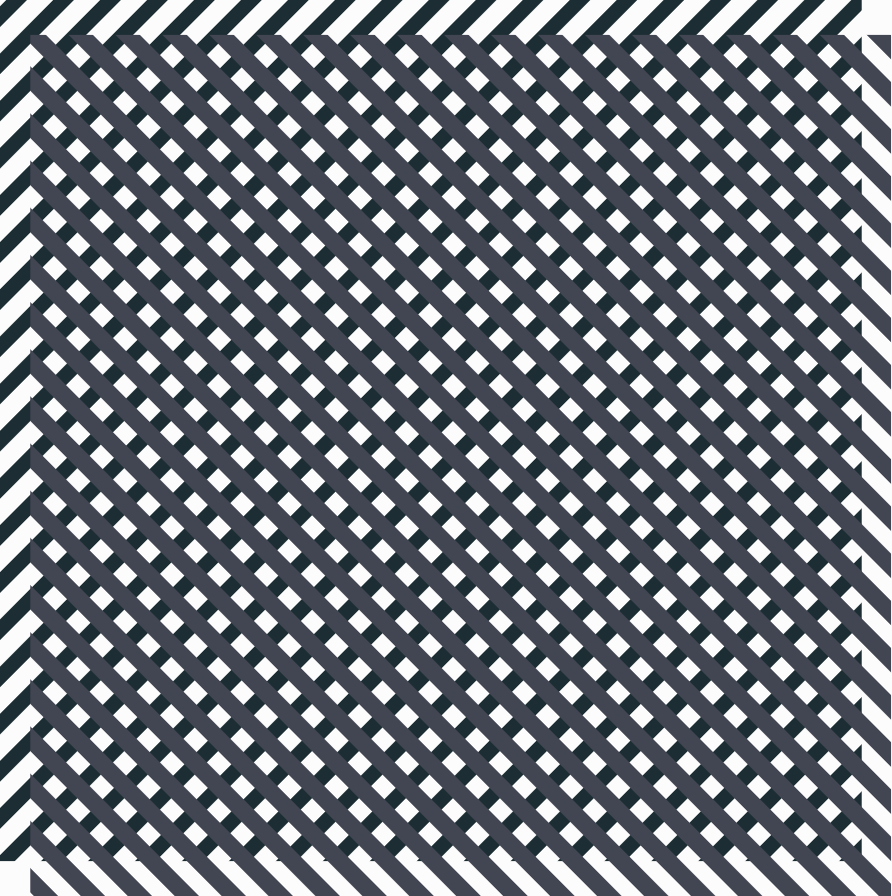
A Shadertoy shader for this pattern:

```glsl
const float REPEATS = 19.0;
const vec3 PAPER = vec3(0.99);
const vec3 SLATE = vec3(0.26, 0.27, 0.32);
const vec3 DARK_TEAL = vec3(0.11, 0.18, 0.20);

// Antialiased coverage of a shape from its signed distance
float coverage(float dist, float pixel) {
    return clamp(0.5 - dist / pixel, 0.0, 1.0);
}

// Parallel bands of unit period; duty is the filled share of each period
float stripes(float t, float center, float duty, float pixel) {
    float offset = abs(fract(t - center + 0.5) - 0.5);
    return coverage(offset - 0.5 * duty, pixel);
}

// Axis-aligned panel between two corners
float panel(vec2 p, vec2 low, vec2 high, float pixel) {
    vec2 outside = max(low - p, p - high);
    return coverage(max(outside.x, outside.y), pixel);
}

void mainImage(out vec4 fragColor, in vec2 fragCoord) {
    // Repeat units, measured down from the top left
    vec2 uv = fragCoord / iResolution.xy;
    vec2 p = REPEATS * vec2(uv.x, 1.0 - uv.y);
    vec2 texel = REPEATS / iResolution.xy;
    float pixel = max(texel.x, texel.y);
    float diagonalPixel = length(texel);

    // Rising stripes below, shifted toward the top left
    float rising = stripes(p.x + p.y, 0.355, 0.44, diagonalPixel)
                 * panel(p, vec2(-1.0), vec2(18.355, 18.26), pixel);

    // Falling stripes above, shifted toward the bottom right
    float falling = stripes(p.x - p.y, -0.02, 0.52, diagonalPixel)
                  * panel(p, vec2(0.645, 0.74), vec2(18.98, 20.0), pixel);

    vec3 color = mix(PAPER, DARK_TEAL, rising);
    color = mix(color, SLATE, falling);
    fragColor = vec4(color, 1.0);
}
```
